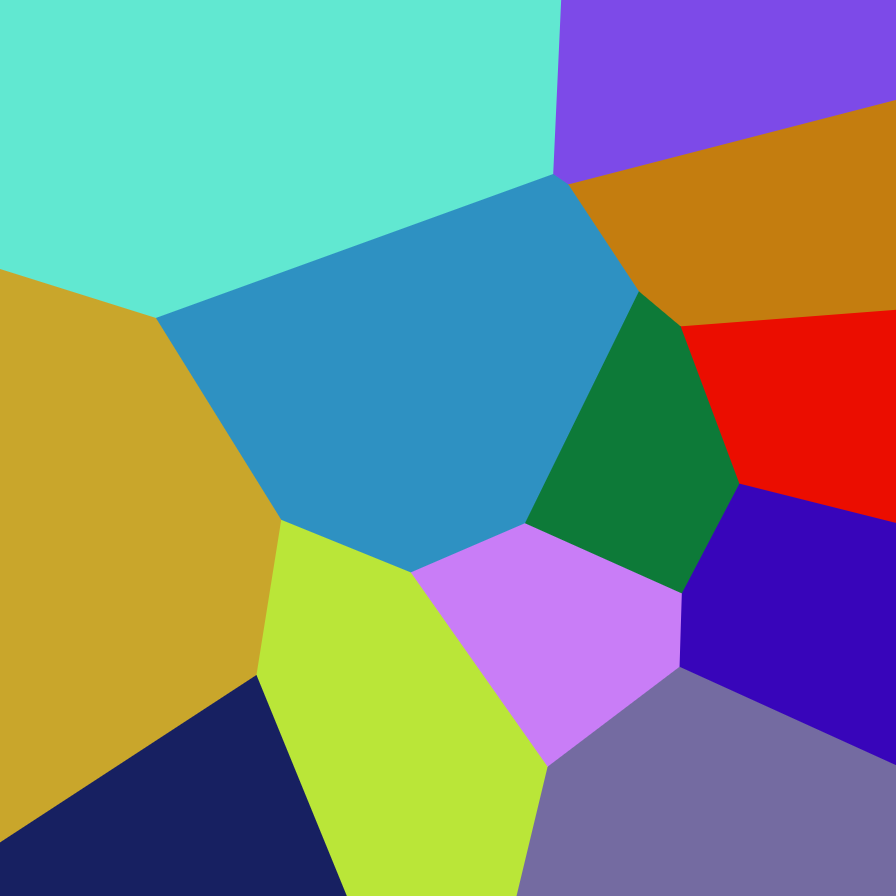
A WebGL 2 fragment shader for this background:

```glsl
#version 300 es
precision highp float;
// Flat mosaic of twelve straight-edged Voronoi cells in vivid colours.

uniform vec2 u_resolution;
out vec4 fragColor;

const vec3 palette[12] = vec3[12](
    vec3(0.09, 0.125, 0.38), vec3(0.79, 0.65, 0.17), vec3(0.38, 0.91, 0.82),
    vec3(0.73, 0.90, 0.22), vec3(0.79, 0.49, 0.97), vec3(0.05, 0.48, 0.22),
    vec3(0.18, 0.57, 0.76), vec3(0.455, 0.42, 0.63), vec3(0.22, 0.02, 0.73),
    vec3(0.92, 0.05, 0.00), vec3(0.77, 0.49, 0.06), vec3(0.49, 0.29, 0.91));

// Integer hash giving two values from 0 to 1
vec2 hash2(int n) {
    uvec2 h = uvec2(n + 1, n + 57) * 0x9E3779B9u;
    h = (h ^ (h >> 15u)) * 0x85EBCA6Bu;
    h ^= h >> 13u;
    return vec2(h & 0xFFFFu) / 65535.0;
}

// Cell centres follow three bent strands, t running upwards from the middle
vec2 strandPoint(int strand, float t) {
    if (strand == 0) return vec2(0.136, 0.234) + t * (vec2(0.08, 0.44) + t * vec2(0.16, 0.32));
    if (strand == 1) return vec2(0.675, 0.395) + t * (vec2(0.045, 0.107) - t * vec2(0.083, 0.021));
    return vec2(0.948, 0.54) + t * (vec2(0.022, 0.22) - t * vec2(0.027, 0.0));
}

void main() {
    vec2 uv = gl_FragCoord.xy / u_resolution;
    float pixel = 1.0 / min(u_resolution.x, u_resolution.y);

    // Find the nearest and second nearest centres
    vec2 nearSite = vec2(0.0), nextSite = vec2(0.0);
    float nearDist = 1e3, nextDist = 1e3;
    int nearId = 0, nextId = 0, id = 0;
    for (int strand = 0; strand < 3; strand++) {
        int count = 3 + strand;
        for (int i = 0; i < count; i++) {
            float t = float(i) - 0.5 * float(count - 1);
            vec2 site = strandPoint(strand, t) + 0.016 * (hash2(id) - 0.5);
            vec2 toSite = site - uv;
            float dist = dot(toSite, toSite);
            if (dist < nearDist) {
                nextDist = nearDist; nextSite = nearSite; nextId = nearId;
                nearDist = dist; nearSite = site; nearId = id;
            } else if (dist < nextDist) {
                nextDist = dist; nextSite = site; nextId = id;
            }
            id++;
        }
    }

    // Distance to the shared border, blended over one pixel
    float border = (nextDist - nearDist) / (2.0 * distance(nearSite, nextSite));
    float blend = clamp(0.5 - border / pixel, 0.0, 0.5);
    fragColor = vec4(mix(palette[nearId], palette[nextId], blend), 1.0);
}
```
